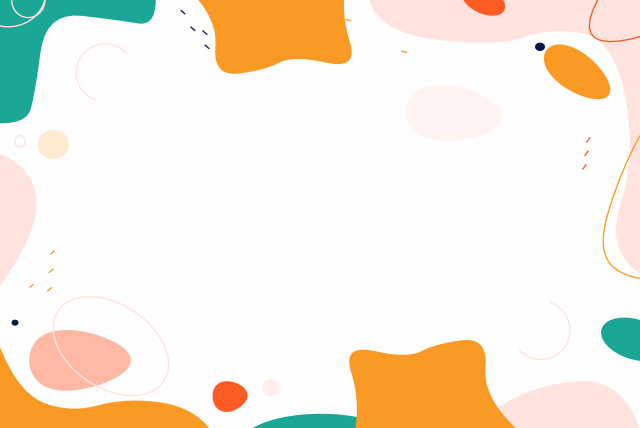
Reproduce this background procedurally as a Shadertoy shader.

```glsl
// Flat abstract frame: coloured blobs, thin loops and dashes around an empty centre.
// Large blobs are closed quadratic B-splines, small ones are tapered ellipses;
// each is a signed distance painted back to front with smooth edges.

const vec2 CANVAS = vec2(768.0, 512.0);   // design units, y down
const vec2 O = vec2(0.0);                 // unused control slot
const vec3 PAPER  = vec3(0.998, 0.997, 0.996);
const vec3 TEAL   = vec3(0.10, 0.655, 0.585);
const vec3 ORANGE = vec3(0.985, 0.60, 0.145);
const vec3 RED    = vec3(1.0, 0.355, 0.14);
const vec3 PINK   = vec3(0.995, 0.892, 0.87);
const vec3 SALMON = vec3(1.0, 0.72, 0.645);
const vec3 BLUSH  = vec3(1.0, 0.957, 0.945);
const vec3 CREAM  = vec3(1.0, 0.92, 0.82);
const vec3 NAVY   = vec3(0.02, 0.10, 0.27);

float segment(vec2 p, vec2 a, vec2 b) {
    vec2 e = b - a, w = p - a;
    return length(w - e * clamp(dot(w, e) / max(dot(e, e), 1e-6), 0.0, 1.0));
}

// Signed distance to a closed B-spline with n control points
float spline(vec2 p, vec2[9] c, int n) {
    const int STEPS = 8;
    float d = 1e5, side = 1.0;
    for (int i = 0; i < n; i++) {
        vec2 mid = c[(i + 1) % n];
        vec2 start = 0.5 * (c[i] + mid), end = 0.5 * (mid + c[(i + 2) % n]);
        vec2 a = start;
        for (int j = 1; j <= STEPS; j++) {
            float t = float(j) / float(STEPS);
            vec2 b = mix(mix(start, mid, t), mix(mid, end, t), t);
            d = min(d, segment(p, a, b));
            // Even-odd crossing test
            if ((a.y > p.y) != (b.y > p.y) &&
                p.x < a.x + (b.x - a.x) * (p.y - a.y) / (b.y - a.y)) side = -side;
            a = b;
        }
    }
    return side * d;
}

// Ellipse narrowed along its own x axis by taper
float egg(vec2 p, vec2 centre, vec2 radii, float angle, float taper) {
    float s = sin(angle), c = cos(angle);
    vec2 q = mat2(c, -s, s, c) * (p - centre) / radii;
    q.y *= 1.0 + taper * clamp(q.x, -1.5, 1.5);
    float k = length(q);
    return k * (k - 1.0) / max(length(q / radii), 1e-4);
}

float arc(vec2 p, vec2 centre, float radius, float facing, float halfSpan) {
    vec2 q = p - centre;
    float a = atan(q.y, q.x) - facing;
    a = clamp(atan(sin(a), cos(a)), -halfSpan, halfSpan) + facing;
    return length(q - radius * vec2(cos(a), sin(a)));
}

// Row of short strokes
float dashes(vec2 p, vec2 first, vec2 stride, int count, vec2 dir) {
    float d = 1e5;
    for (int i = 0; i < count; i++) {
        vec2 m = first + float(i) * stride;
        d = min(d, segment(p, m - dir, m + dir));
    }
    return d - 0.8;
}

float wavyStar(vec2 p) {
    return spline(p, vec2[9](vec2(170, -64), vec2(262, 18), vec2(255, 92), vec2(318, 84),
        vec2(352, 66), vec2(431, 84), vec2(408, 14), vec2(424, -70), vec2(300, -110)), 9);
}

float outline(float d, float width) { return abs(d) - 0.5 * width; }

void paint(inout vec3 col, vec3 ink, float d, float px) {
    col = mix(col, ink, clamp(0.5 - d / px, 0.0, 1.0));
}

void mainImage(out vec4 fragColor, in vec2 fragCoord) {
    vec2 uv = fragCoord / iResolution.xy;
    vec2 p = vec2(uv.x, 1.0 - uv.y) * CANVAS;
    float px = CANVAS.x / iResolution.x;
    vec3 col = PAPER;

    // Pink fields
    paint(col, PINK, spline(p, vec2[9](vec2(430, -40), vec2(455, 40), vec2(600, 56),
        vec2(655, 34), vec2(736, 44), vec2(764, 185), vec2(726, 300), vec2(810, 355),
        vec2(920, -160)), 9), px);
    paint(col, PINK, spline(p, vec2[9](vec2(-36, 170), vec2(36, 198), vec2(50, 266),
        vec2(-30, 390), vec2(-60, 280), O, O, O, O), 5), px);
    paint(col, PINK, spline(p, vec2[9](vec2(560, 512), vec2(640, 460), vec2(744, 452),
        vec2(786, 560), vec2(600, 620), O, O, O, O), 5), px);

    // Teal shapes
    paint(col, TEAL, spline(p, vec2[9](vec2(186, -40), vec2(188, 32), vec2(142, 24),
        vec2(55, 14), vec2(42, 112), vec2(32, 148), vec2(-32, 147), vec2(-60, -60),
        vec2(60, -80)), 9), px);
    paint(col, TEAL, egg(p, vec2(385, 530), vec2(95, 35), 0.0, 0.0), px);
    paint(col, TEAL, egg(p, vec2(762, 406), vec2(42, 24), 0.3, 0.0), px);

    // Orange shapes; the lower star is the upper one turned half way round
    paint(col, ORANGE, min(wavyStar(p), wavyStar(vec2(841, 495) - p)), px);
    paint(col, ORANGE, spline(p, vec2[9](vec2(-20, 365), vec2(22, 470), vec2(84, 494),
        vec2(150, 476), vec2(230, 486), vec2(272, 538), vec2(-60, 600), O, O), 7), px);
    paint(col, ORANGE, egg(p, vec2(693, 87), vec2(46, 23), 0.62, 0.12), px);

    // Small blobs
    paint(col, RED, egg(p, vec2(580, 0), vec2(28, 16), 0.44, 0.0), px);
    paint(col, RED, egg(p, vec2(276, 474), vec2(21, 18), -0.1, 0.2), px);
    paint(col, SALMON, egg(p, vec2(96, 431), vec2(61, 35), 0.0, 0.27), px);
    paint(col, BLUSH, egg(p, vec2(544, 136), vec2(58, 33), 0.07, 0.18), px);
    paint(col, mix(PINK, BLUSH, 0.7), egg(p, vec2(325, 464), vec2(11, 10), 0.0, 0.0), px);
    paint(col, CREAM, egg(p, vec2(64, 173), vec2(19, 17.5), 0.0, 0.0), px);
    paint(col, NAVY, min(egg(p, vec2(648, 56), vec2(6, 5), 0.0, 0.0),
                         egg(p, vec2(18, 386), vec2(4.2, 3.6), 0.0, 0.0)), px);

    // Thin loops and arcs
    float loops = min(egg(p, vec2(133, 414), vec2(76, 50), 0.58, 0.0), 1e5);
    paint(col, PINK, outline(loops, 1.7), px);
    paint(col, PINK, outline(egg(p, vec2(24, 169), vec2(7, 6), -1.57, 0.2), 1.5), px);
    paint(col, PINK, outline(egg(p, vec2(34, 0), vec2(20, 21), 0.0, 0.0), 1.6), px);
    paint(col, PINK, outline(egg(p, vec2(10, -10), vec2(45, 42), 0.0, 0.0), 1.6), px);
    paint(col, PINK, min(arc(p, vec2(126, 87), 34.5, 3.74, 1.81),
                         arc(p, vec2(649, 395), 35.0, 0.59, 1.81)) - 0.8, px);
    paint(col, RED, outline(spline(p, vec2[9](vec2(746, -56), vec2(688, 56), vec2(800, 42),
        vec2(900, -60), O, O, O, O, O), 4), 1.6), px);
    paint(col, ORANGE, outline(spline(p, vec2[9](vec2(790, 122), vec2(744, 206),
        vec2(714, 308), vec2(770, 340), vec2(840, 320), O, O, O, O), 5), 1.6), px);

    // Dashes
    paint(col, NAVY, min(dashes(p, vec2(219.5, 14.5), vec2(12, 20), 2, vec2(2.2, 1.9)),
                         dashes(p, vec2(246, 39), vec2(2.5, 17), 2, vec2(2.2, 1.9))), px);
    paint(col, RED, dashes(p, vec2(706, 167.5), vec2(-2.3, 16), 3, vec2(1.8, -2.6)), px);
    paint(col, ORANGE, min(dashes(p, vec2(63, 302), vec2(-1.7, 22), 3, vec2(2.3, -1.8)),
                           dashes(p, vec2(38, 342), O, 1, vec2(1.7, -1.5))), px);
    paint(col, ORANGE, dashes(p, vec2(418, 24), vec2(67, 38), 2, vec2(2.8, 0.7)), px);

    fragColor = vec4(col, 1.0);
}
```
